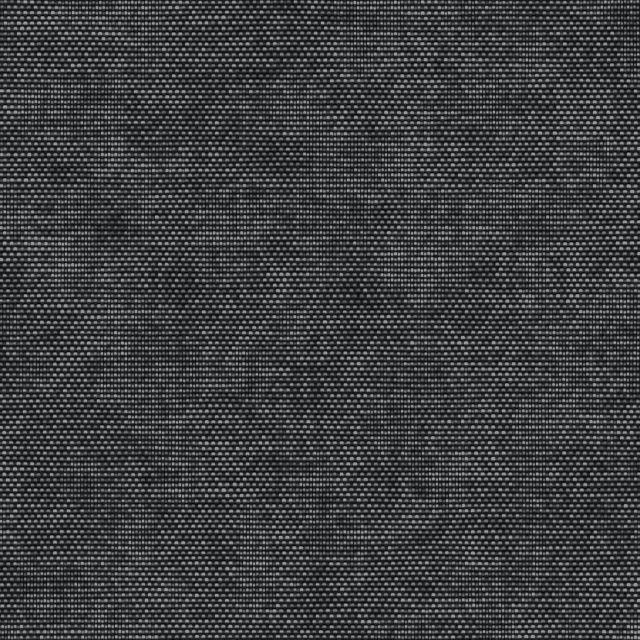
Give the GLSL for this texture, as a WebGL 1 fragment shader.

```glsl
precision highp float;
// Charcoal plain-weave cloth: straight rows of staggered weft floats crossed by dark warp gaps.

uniform vec2 u_resolution;

const float PI = 3.14159265;
const vec2 THREADS = vec2(190.0, 122.0); // warp ends across, weft picks down

float hash(vec2 p) {
  vec3 q = fract(vec3(p.xyx) * 0.1031);
  q += dot(q, q.yzx + 33.33);
  return fract((q.x + q.y) * q.z);
}

float noise(vec2 p) {
  vec2 i = floor(p);
  vec2 f = fract(p);
  f = f * f * (3.0 - 2.0 * f);
  return mix(mix(hash(i), hash(i + vec2(1.0, 0.0)), f.x),
             mix(hash(i + vec2(0.0, 1.0)), hash(i + 1.0), f.x), f.y);
}

float weave(vec2 uv) {
  // Picks stay nearly straight; ends drift a little sideways
  vec2 p = uv * THREADS;
  p.x += 0.6 * (noise(uv * vec2(24.0, 5.0)) - 0.5);
  p.y += 0.25 * (noise(uv * vec2(9.0, 40.0) + 40.0) - 0.5);
  vec2 cell = floor(p);

  // Floats alternate from pick to pick and bow slightly at their crowns
  float overWeft = 0.5 + 0.5 * cos(PI * (p.x - 0.5 + cell.y));
  float ridge = 0.5 - 0.5 * cos(2.0 * PI * (p.y - 0.12 * overWeft));
  float floats = mix(0.2, 1.0, smoothstep(0.06, 0.7, overWeft));

  // Patches, drawn out along the ends, where the warp shows as a square grid
  float patchNoise = 0.75 * noise(uv * vec2(18.0, 12.0) + 7.0)
                   + 0.25 * noise(vec2(cell.x * 0.5, uv.y * 14.0) + 20.0);
  float gridPatch = smoothstep(0.38, 0.68, patchNoise);
  float dots = 0.08 + 0.92 * smoothstep(0.1, 0.9, abs(sin(PI * p.x)));
  float light = (0.1 + 0.9 * ridge) * mix(floats, dots, 0.12 + 0.6 * gridPatch);

  // Uneven yarn: single stitches, streaks along picks and ends, soft mottling
  light *= 0.75 + 0.5 * hash(vec2(floor((p.x + cell.y) * 0.5), cell.y));
  light *= 0.82 + 0.36 * noise(vec2(uv.x * 12.0, cell.y + 0.5));
  light *= 0.87 + 0.26 * noise(vec2(cell.x + 0.5, uv.y * 9.0) + 90.0);
  light *= 0.9 + 0.2 * noise(uv * 11.0 + 150.0);

  // Fine fibre fuzz
  light += 0.1 * (noise(uv * vec2(300.0, 380.0)) - 0.5);
  return light;
}

void main() {
  // Four close samples per pixel smooth the fine threads
  float light = 0.0;
  for (int j = 0; j < 2; j++) {
    for (int i = 0; i < 2; i++) {
      vec2 offset = (vec2(float(i), float(j)) - 0.5) * 0.4;
      light += 0.25 * weave((gl_FragCoord.xy + offset) / u_resolution);
    }
  }
  vec3 shadow = vec3(0.03, 0.036, 0.043);
  vec3 yarn = vec3(0.59, 0.60, 0.60);
  gl_FragColor = vec4(mix(shadow, yarn, clamp(light, 0.0, 1.0)), 1.0);
}
```
